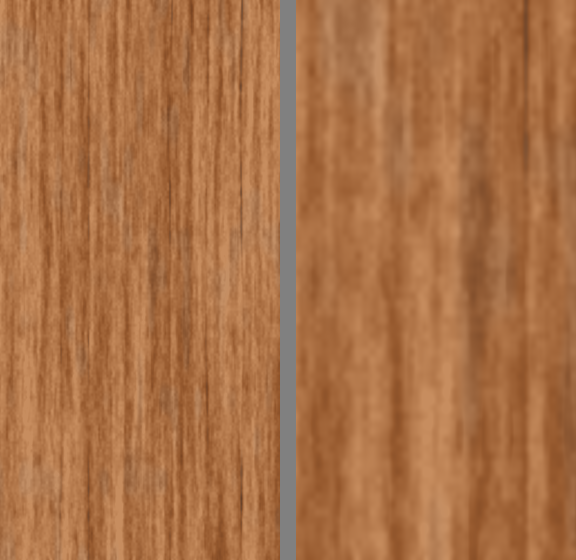
Left, the full canvas; right, a detail of the centre.
Give the GLSL for this texture, as a WebGL 1 fragment shader.

```glsl
precision highp float;
// Straight-grained teak veneer: warm vertical stripes, fine fibres and dark broken veins.
uniform vec2 u_resolution;

float hash(vec2 p) {
  p = fract(p * vec2(0.1031, 0.1137));
  p += dot(p, p.yx + 33.33);
  return fract((p.x + p.y) * p.x * 17.0);
}

// Value noise centred on zero
float noise(vec2 p) {
  vec2 cell = floor(p);
  vec2 f = fract(p);
  f = f * f * (3.0 - 2.0 * f);
  float low = mix(hash(cell), hash(cell + vec2(1.0, 0.0)), f.x);
  float high = mix(hash(cell + vec2(0.0, 1.0)), hash(cell + vec2(1.0, 1.0)), f.x);
  return mix(low, high, f.y) - 0.5;
}

// Thin dark lines, interrupted along their length; the rightmost is the strongest
float veins(vec2 p) {
  float dark = 0.0;
  for (int i = 0; i < 6; i++) {
    float id = float(i);
    float jitter = hash(vec2(id * 7.0 + 3.0, 19.0)) - 0.5;
    float center = 0.2 + 0.133 * id + 0.04 * jitter;
    center += 0.012 * noise(vec2(id * 5.0, p.y * 2.5));
    float width = 0.0055 + 0.004 * noise(vec2(id * 9.0 + 40.0, p.y * 9.0));
    float line = exp(-pow((p.x - center) / width, 2.0));
    float broken = smoothstep(-0.3, 0.3, noise(vec2(id * 11.0 + 70.0, p.y * 4.0)));
    broken *= 0.75 + 0.7 * noise(vec2(id * 13.0 + 90.0, p.y * 32.0));
    float strength = 0.09 + 0.035 * mod(id, 2.0) + 0.06 * step(4.5, id);
    dark += line * strength * (0.25 + broken);
  }
  return dark;
}

vec3 woodColor(float tone) {
  vec3 umber = vec3(0.47, 0.26, 0.125);
  vec3 brown = vec3(0.59, 0.35, 0.18);
  vec3 honey = vec3(0.75, 0.52, 0.34);
  vec3 deep = mix(umber, brown, clamp((tone - 0.47) / 0.12, -0.5, 1.0));
  return mix(deep, honey, clamp((tone - 0.59) / 0.16, 0.0, 1.2));
}

void main() {
  vec2 p = gl_FragCoord.xy / u_resolution.x;
  vec2 grain = p;
  grain.x += 0.012 * noise(vec2(p.x * 5.0, p.y * 2.2 + 8.0));

  // Broad bands and growth stripes, tighter and more regular to the right
  float tone = 0.692 + 0.035 * (0.5 - p.x);
  tone += 0.08 * noise(grain * vec2(9.0, 0.7) + 13.0);
  tone += 0.13 * noise(grain * vec2(37.0, 1.3) + 31.0);
  float phase = grain.x * 134.0 + 5.0 * noise(grain * vec2(7.0, 0.6) + 50.0);
  tone += sin(phase) * mix(0.006, 0.026, smoothstep(0.2, 0.8, p.x));

  // Fine fibres, short pores and soft mottling
  tone += 0.10 * noise(grain * vec2(88.0, 5.0) + 57.0);
  tone += 0.08 * noise(grain * vec2(105.0, 36.0) + 83.0);
  tone += 0.045 * noise(p * vec2(125.0, 105.0) + 101.0);
  float pores = noise(grain * vec2(70.0, 11.0) + 140.0);
  tone -= 0.05 * smoothstep(0.15, 0.45, pores);

  float vein = veins(p);
  vec3 color = woodColor(tone - vein);

  // Veins and scattered patches lean towards a cooler grey-brown
  float cool = 0.25 * smoothstep(0.05, 0.2, vein);
  cool += 0.12 * smoothstep(0.1, 0.4, noise(p * vec2(24.0, 7.0) + 170.0));
  color = mix(color, vec3(dot(color, vec3(0.4, 0.45, 0.15))), cool);
  gl_FragColor = vec4(color, 1.0);
}
```
